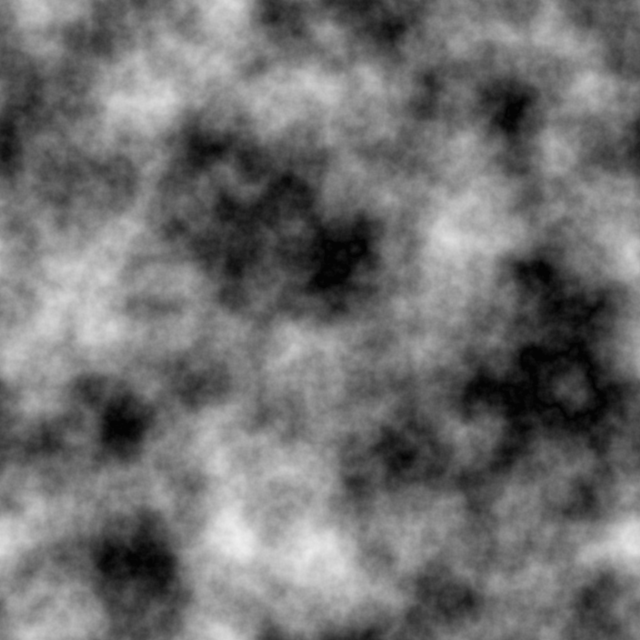
This texture is drawn by a WebGL 2 fragment shader. Its source:

```glsl
#version 300 es
precision highp float;
precision highp int;
// Seamless grey storm clouds: wrapped gradient noise summed over octaves,
// with a faint ridged layer that draws pale creases between the lumps.
// Values below black fold back up, leaving dark rims in the deepest patches.

uniform vec2 u_resolution;
out vec4 fragColor;

// Unit gradient for a lattice cell, from an integer hash
vec2 cellGradient(vec2 cell, int seed) {
    uint h = uint(cell.x) * 1597u + uint(cell.y) * 51749u + uint(seed) * 7919u;
    h = (h ^ (h >> 15)) * 73939u + 4093u;
    h = (h ^ (h >> 13)) * 40503u + 917u;
    h ^= h >> 16;
    float angle = float(h & 65535u) / 65536.0 * 6.28319;
    return vec2(cos(angle), sin(angle));
}

// Contribution of one lattice corner
float corner(vec2 cell, vec2 local, vec2 offset, float period, int seed) {
    return dot(cellGradient(mod(cell + offset, period), seed), local - offset);
}

// Gradient noise repeating every `period` cells
float gradientNoise(vec2 p, float period, int seed) {
    vec2 cell = floor(p);
    vec2 f = p - cell;
    vec2 fade = f * f * f * (f * (f * 6.0 - 15.0) + 10.0);
    float bottom = mix(corner(cell, f, vec2(0, 0), period, seed),
                       corner(cell, f, vec2(1, 0), period, seed), fade.x);
    float top = mix(corner(cell, f, vec2(0, 1), period, seed),
                    corner(cell, f, vec2(1, 1), period, seed), fade.x);
    return mix(bottom, top, fade.y);
}

// Octave sum; shifting each octave keeps the lattices from lining up
float cloudSum(vec2 uv, int octaves, int seed) {
    float sum = 0.0;
    float amplitude = 1.0;
    float period = 4.0;
    for (int i = 0; i < octaves; i++) {
        vec2 shift = float(i) * vec2(0.37, 0.61);
        sum += amplitude * gradientNoise(uv * period + shift, period, seed + i);
        amplitude *= 0.55;
        period *= 2.0;
    }
    return sum;
}

// Ridged octaves: sharp bright lines where the noise crosses zero
float creaseSum(vec2 uv, int seed) {
    float sum = 0.0;
    float amplitude = 1.0;
    float period = 5.0;
    for (int i = 0; i < 4; i++) {
        float n = gradientNoise(uv * period + 0.43, period, seed + i);
        sum += amplitude * (0.17 - abs(n));
        amplitude *= 0.55;
        period *= 2.0;
    }
    return sum;
}

void main() {
    vec2 uv = gl_FragCoord.xy / u_resolution;
    float cloud = cloudSum(uv, 7, 61) + 0.35 * creaseSum(uv, 90);

    // Contrast, with soft highlights and the fold at black
    float grey = 0.45 + 0.78 * cloud;
    float highlight = max(grey - 0.55, 0.0);
    grey = abs(grey - 0.4 * highlight * highlight);
    fragColor = vec4(vec3(clamp(grey, 0.015, 0.97)), 1.0);
}
```
